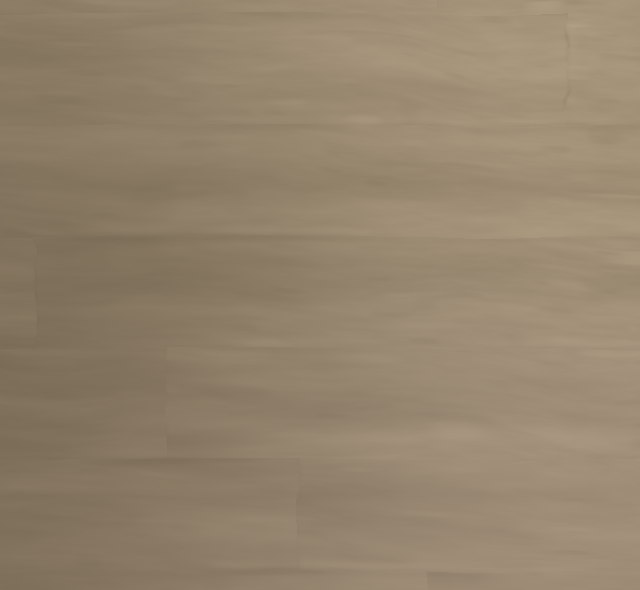
Reproduce this texture procedurally as a WebGL 2 fragment shader.

```glsl
#version 300 es
precision highp float;
// Soft, dimly lit wooden floor: staggered planks running left to right.
// Stretched value noise makes the grain, a stepped offset per row places the
// end joints, and a broad gradient darkens the left and lower side.

uniform vec2 u_resolution;
out vec4 fragColor;

float hash(vec2 p) {
    p = fract(p * vec2(0.1031, 0.1137));
    p += dot(p, p.yx + 33.33);
    return fract((p.x + p.y) * p.x * 17.3);
}

// Smooth value noise in the range -1..1.
float noise(vec2 p) {
    vec2 cell = floor(p), f = fract(p);
    f = f * f * f * (f * (f * 6.0 - 15.0) + 10.0);
    float low = mix(hash(cell), hash(cell + vec2(1, 0)), f.x);
    float high = mix(hash(cell + vec2(0, 1)), hash(cell + vec2(1, 1)), f.x);
    return 2.0 * mix(low, high, f.y) - 1.0;
}

// Layers of noise, each finer and fainter than the last.
float fbm(vec2 p) {
    float sum = 0.0, weight = 0.55;
    for (int i = 0; i < 4; i++) {
        sum += weight * noise(p);
        p = p * vec2(1.9, 2.1) + vec2(17.3, 41.7);
        weight *= 0.48;
    }
    return sum;
}

// Soft line around zero distance.
float line(float d, float width) {
    return exp(-d * d / (width * width));
}

void main() {
    vec2 uv = gl_FragCoord.xy / u_resolution;
    vec2 p = gl_FragCoord.xy / u_resolution.y;
    p.y = 1.0 - p.y;

    // Plank layout: rows downwards, joints shifted by a constant step.
    float rowHeight = 0.189, plankLength = 1.345;
    float wobble = 0.005 * noise(vec2(p.x * 6.0, 3.0));
    float rowPos = (p.y + wobble - 0.022) / rowHeight;
    float row = floor(rowPos);
    float along = p.x - 0.06 - 0.2225 * (row - 2.0);
    along += 0.004 * noise(vec2(p.y * 40.0, row));
    float plank = floor(along / plankLength);
    float jointDist = along - plankLength * floor(along / plankLength + 0.5);
    float seamDist = (rowPos - floor(rowPos + 0.5)) * rowHeight;

    // Room light: brighter to the right and top, darkest low on the left.
    float light = mix(0.13, 0.83, smoothstep(-0.15, 0.95, uv.x));
    light += 0.22 * smoothstep(0.5, 1.0, uv.y) * (1.0 - 0.8 * uv.x);
    light -= 0.08 * smoothstep(0.4, 0.0, uv.y) * uv.x;
    light -= 0.15 * line(length((uv - vec2(0.3, 0.53)) * vec2(1.0, 2.2)), 0.3);
    light += 0.06 * noise(p * vec2(2.0, 4.0) + 7.0);
    float crisp = smoothstep(0.25, 1.0, uv.x * 0.6 + uv.y * 0.5);

    // Grain: bent, slightly falling streaks at three scales.
    vec2 id = vec2(row + 9.0, plank + 5.0);
    vec2 g = p + vec2(hash(id) * 3.0, 0.0);
    g.y += 0.018 * noise(g * vec2(4.0, 8.0)) - 0.05 * g.x;
    float bands = fbm(p * vec2(1.3, 13.0) + 11.0);
    float broad = fbm(g * vec2(2.8, 21.0) + 3.0);
    float streaks = fbm(g * vec2(8.0, 56.0) + 31.0);
    float fibres = fbm(g * vec2(24.0, 110.0) + 63.0);
    float tone = light + 0.17 * bands + 0.14 * broad + 0.07 * streaks;
    tone += mix(0.02, 0.07, crisp) * fibres;
    tone += 0.05 * (hash(id + 20.0) - 0.5);

    // Sparse pale glints and dark pores, drawn out along the grain.
    float glint = noise(g * vec2(8.0, 60.0) + 90.0);
    float pore = noise(g * vec2(13.0, 70.0) + 140.0);
    tone += 0.10 * smoothstep(0.6, 1.0, glint) * (0.4 + crisp);
    tone -= 0.10 * smoothstep(0.6, 1.0, pore) * (0.4 + 0.6 * crisp);

    // Long seams fade in and out as soft shadows with a pale upper side.
    float seamId = floor(rowPos + 0.5) * 7.0;
    float seamFade = smoothstep(-0.3, 0.9, noise(vec2(p.x * 4.0, seamId)));
    tone -= 0.12 * seamFade * line(seamDist - 0.004, 0.007);
    tone += 0.09 * seamFade * line(seamDist + 0.009, 0.008);

    // End joints: a thin broken dark edge and a soft lighter rim.
    float jointFade = mix(0.12, 1.0, crisp * crisp) * step(0.0, row) * step(row, 4.0);
    jointFade *= smoothstep(-1.0, 0.7, noise(vec2(p.y * 30.0, row)));
    tone -= 0.26 * jointFade * line(jointDist, 0.0035);
    tone += 0.07 * jointFade * line(jointDist - 0.011, 0.007);

    // Colour: brown shade to pale tan, warmer at the upper right.
    vec3 color = mix(vec3(0.468, 0.412, 0.330), vec3(0.663, 0.594, 0.500), tone);
    float warmth = smoothstep(0.3, 0.7, uv.y) * uv.x;
    color += vec3(0.002, 0.003, -0.010) * warmth;
    color += vec3(0.002, -0.003, 0.006) * (1.0 - uv.y) * uv.x;
    fragColor = vec4(color, 1.0);
}
```
